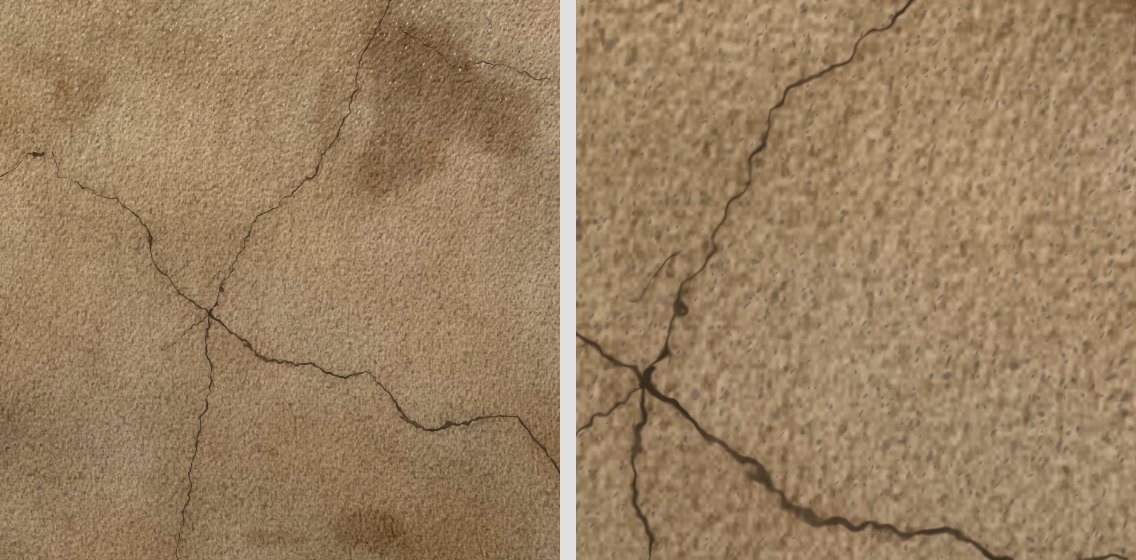
Left, the full canvas; right, a detail of the centre.
Give the GLSL for this texture, as a three.js fragment shader.

```glsl
// Weathered sandy concrete with branching cracks, brown stains and scattered grit.
varying vec2 vUv;

float hash(vec2 p) {
  vec3 h = fract(vec3(p.xyx) * 0.1031);
  h += dot(h, h.yzx + 33.33);
  return fract((h.x + h.y) * h.z);
}

float noise(vec2 p) {
  vec2 i = floor(p), f = fract(p);
  f = f * f * (3.0 - 2.0 * f);
  return mix(mix(hash(i), hash(i + vec2(1.0, 0.0)), f.x),
             mix(hash(i + vec2(0.0, 1.0)), hash(i + 1.0), f.x), f.y);
}

float fbm(vec2 p) {
  float sum = 0.0, amp = 0.5;
  for (int i = 0; i < 5; i++) {
    sum += amp * noise(p);
    p = mat2(1.6, 1.2, -1.2, 1.6) * p + 7.3;
    amp *= 0.5;
  }
  return sum;
}

float segment(vec2 p, vec2 a, vec2 b) {
  vec2 ab = b - a;
  return length(p - a - ab * clamp(dot(p - a, ab) / dot(ab, ab), 0.0, 1.0));
}

// Distance to a crack running through four points
float path(vec2 p, vec2 a, vec2 b, vec2 c, vec2 d) {
  return min(segment(p, a, b), min(segment(p, b, c), segment(p, c, d)));
}

// Soft stain with a ragged rim
float stain(vec2 p, vec2 center, vec2 radius, float ragged) {
  float d = length((p - center) / radius) + (ragged - 0.48) * 1.8;
  return 1.0 - smoothstep(0.6, 1.15, d);
}

// One jittered oval grain in a share of the cells
float specks(vec2 p, float cells, float share, float size) {
  vec2 g = p * cells, id = floor(g);
  vec2 jitter = vec2(hash(id + 11.0), hash(id + 47.0)) * 0.4 + 0.3;
  vec2 d = fract(g) - jitter;
  d.x -= d.y * 0.35;
  float r = size * (0.4 + 0.6 * hash(id + 83.0));
  float grain = 1.0 - smoothstep(r * 0.2, r, length(d * vec2(1.2, 0.8)));
  return grain * step(hash(id + 5.0), share);
}

// Signed distance to the whole crack network, negative inside
float cracks(vec2 p) {
  vec2 hub = vec2(0.365, 0.43);
  float fine = path(p, hub, vec2(0.405, 0.5), vec2(0.44, 0.597), vec2(0.5, 0.65));
  fine = min(fine, path(p, vec2(0.5, 0.65), vec2(0.57, 0.694), vec2(0.635, 0.84), vec2(0.65, 0.91)));
  fine = min(fine, segment(p, vec2(0.65, 0.91), vec2(0.7, 1.02)));
  fine = min(fine, path(p, hub, vec2(0.28, 0.53), vec2(0.265, 0.58), vec2(0.21, 0.648)));
  fine = min(fine, path(p, hub, vec2(0.377, 0.32), vec2(0.343, 0.18), vec2(0.32, -0.02)));
  float hair = path(p, vec2(0.71, 0.96), vec2(0.795, 0.89), vec2(0.91, 0.88), vec2(1.02, 0.84));
  hair = min(hair, path(p, vec2(0.21, 0.648), vec2(0.105, 0.68), vec2(0.095, 0.725), vec2(0.05, 0.727)));
  hair = min(hair, segment(p, vec2(0.05, 0.727), vec2(-0.02, 0.66)));
  hair = min(hair, path(p, hub, vec2(0.34, 0.41), vec2(0.31, 0.38), vec2(0.3, 0.37)));
  hair = min(hair, segment(p, vec2(0.368, 0.485), vec2(0.398, 0.52)));
  float wide = path(p, hub, vec2(0.48, 0.353), vec2(0.605, 0.333), vec2(0.66, 0.333));
  wide = min(wide, path(p, vec2(0.66, 0.333), vec2(0.75, 0.235), vec2(0.835, 0.25), vec2(0.93, 0.25)));
  wide = min(wide, segment(p, vec2(0.93, 0.25), vec2(1.01, 0.14)));
  float chips = min(segment(p, vec2(0.718, 0.26), vec2(0.745, 0.238)), segment(p, hub, hub + 0.006));
  chips = min(chips, segment(p, vec2(0.06, 0.727), vec2(0.075, 0.728)));
  float vary = (noise(p * 80.0) - 0.4) * 0.0018;
  return min(min(fine - 0.0007, hair - 0.0001), min(wide - 0.0014, chips - 0.0028)) - vary;
}

void main() {
  vec2 p = vUv;
  float upper = smoothstep(0.25, 0.8, p.y);
  float ragged = fbm(p * 9.0 + 3.0);
  float cloud = fbm(p * 4.0 + 20.0);

  // Broad tone: warm ochre upper left, greyer right, shaded foot
  vec3 color = vec3(0.602, 0.504, 0.382);
  color += (cloud - 0.48) * 0.17 + (ragged - 0.48) * 0.12;
  color += (fbm(p * 5.0 + 70.0) - 0.48) * vec3(0.02, 0.07, 0.1);
  color += 0.045 * exp(-6.0 * dot(p - vec2(0.4, 0.75), p - vec2(0.4, 0.75)));
  color -= 0.05 * (1.0 - smoothstep(0.0, 0.5, p.y));
  color += vec3(0.01, 0.003, -0.018) * (1.0 - smoothstep(0.2, 0.8, p.x)) * upper;

  // Brown stains
  float brown = stain(p, vec2(0.76, 0.83), vec2(0.13, 0.16), ragged);
  brown = max(brown, 0.8 * stain(p, vec2(0.88, 0.8), vec2(0.13, 0.08), ragged));
  brown = max(brown, 0.7 * stain(p, vec2(0.15, 0.82), vec2(0.05, 0.05), ragged));
  brown = max(brown, 0.6 * stain(p, vec2(0.07, 0.88), vec2(0.05, 0.03), ragged));
  brown = max(brown, 0.7 * stain(p, vec2(0.66, 0.06), vec2(0.06, 0.04), ragged));
  brown = max(brown, 0.6 * stain(p, vec2(0.47, 0.04), vec2(0.08, 0.025), ragged));
  color -= brown * vec3(0.085, 0.098, 0.095);

  // Side-lit sand relief with pits, brushed into leaning streaks toward the top
  vec2 q = vec2(p.x - 0.25 * (p.y - 0.35) * (p.y - 0.35) * (0.4 + p.x), p.y);
  vec2 grain = q * vec2(250.0, 175.0);
  float relief = noise(grain) - noise(grain + vec2(0.65, -0.55));
  float sand = noise(q * vec2(430.0, 350.0) + 9.0) - 0.5;
  float pits = 1.0 - smoothstep(0.1, 0.36, noise(q * vec2(210.0, 165.0) + 33.0));
  float streak = noise(q * vec2(120.0, 14.0)) - 0.5;
  color += relief * mix(0.1, 0.13, upper) + sand * 0.13 + streak * 0.06 * upper;
  color -= pits * vec3(0.07, 0.073, 0.07);

  // Dark grit in loose drifts, and pale glints near the top
  vec2 ruffled = p + 0.004 * vec2(noise(p * 160.0), noise(p * 160.0 + 40.0));
  float drift = smoothstep(0.38, 0.6, fbm(p * 7.0 + 50.0));
  float grit = specks(ruffled, 105.0, 0.2, 0.45) * mix(0.2, 1.0, drift);
  grit = max(grit, 0.7 * specks(ruffled + 0.37, 190.0, 0.16, 0.5));
  color = mix(color, vec3(0.34, 0.29, 0.25), grit * 0.65);
  float glint = specks(p + 0.71, 95.0, 0.1, 0.36) * smoothstep(0.55, 0.95, p.y);
  color = mix(color, vec3(0.88, 0.81, 0.7), glint * 0.8);

  // Cracks wander and crumble through a warped domain
  vec2 warp = vec2(fbm(p * 18.0), fbm(p * 18.0 + 31.0)) - 0.48;
  vec2 crumble = vec2(noise(p * 110.0), noise(p * 110.0 + 60.0)) - 0.5;
  float d = cracks(p + warp * 0.036 + crumble * 0.005);
  float depth = mix(0.6, 1.0, noise(p * 55.0 + 13.0));
  color -= vec3(0.05, 0.053, 0.05) * exp(-max(d, 0.0) * 160.0);
  color = mix(color, vec3(0.21, 0.16, 0.11), depth * (1.0 - smoothstep(-0.0012, 0.0016, d)));

  gl_FragColor = vec4(color, 1.0);
}
```
